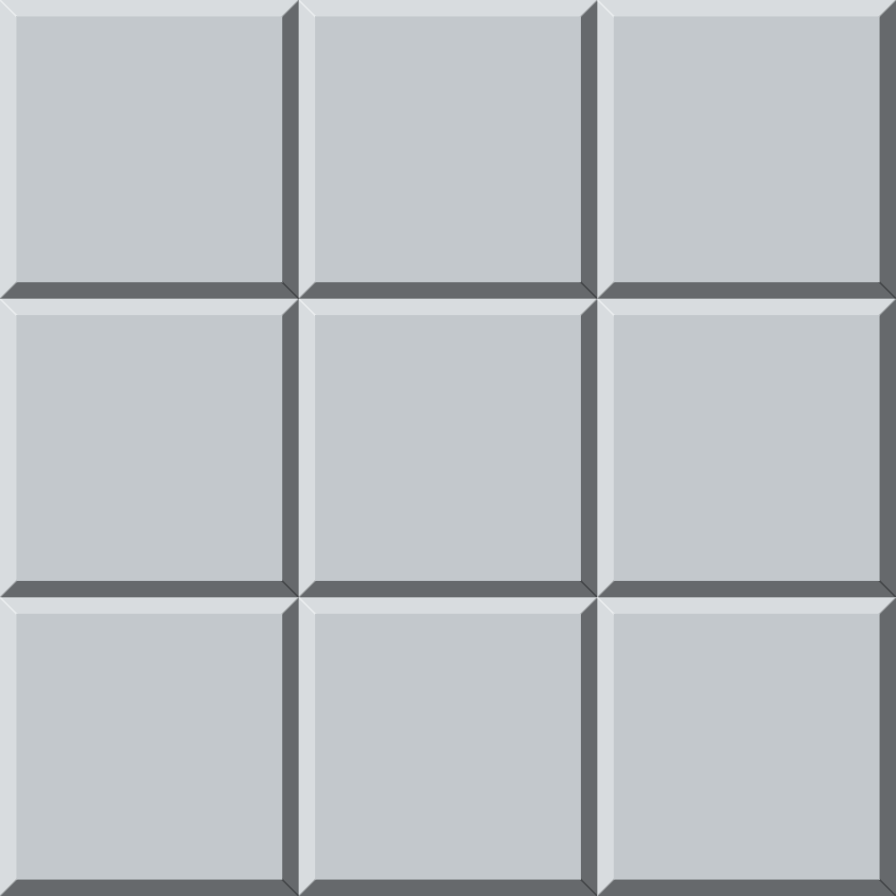
This pattern is drawn by a WebGL 1 fragment shader. Its source:

```glsl
precision highp float;

uniform vec2 u_resolution;

#define TILES 3.0
#define BEVEL 0.055
#define MITRE_SOFTNESS 0.007
#define RIDGE_WIDTH 0.008
#define FACE_COLOR vec3(0.765, 0.784, 0.800)
#define LIT_COLOR vec3(0.847, 0.863, 0.873)
#define SHADE_COLOR vec3(0.400, 0.413, 0.422)
#define RIDGE_COLOR vec3(0.915, 0.925, 0.932)
#define CREASE_COLOR vec3(0.270, 0.280, 0.290)

// Soft line along the diagonal where two bevel sides meet
float diagonalLine(float sideA, float sideB, float width) {
  return 1.0 - smoothstep(0.0, width, abs(sideA - sideB));
}

vec3 bevelledTile(vec2 p, float pixel) {
  vec2 far = 1.0 - p;
  float litDistance = min(p.x, far.y);
  float shadeDistance = min(far.x, p.y);
  float edge = min(litDistance, shadeDistance);

  // Top and left face the light; the mitres blend into the shaded sides
  float mitre = max(MITRE_SOFTNESS, pixel);
  float lit = smoothstep(-mitre, mitre, shadeDistance - litDistance);

  // Blend with the neighbouring tile inside the last pixel
  float ownCoverage = clamp(0.5 + edge / pixel, 0.0, 1.0);
  lit = mix(1.0 - lit, lit, ownCoverage);
  vec3 color = mix(SHADE_COLOR, LIT_COLOR, lit);

  // Bright ridge at top left, dark crease at bottom right
  float line = max(RIDGE_WIDTH, pixel);
  float ridge = diagonalLine(p.x, far.y, line) * step(litDistance, BEVEL);
  float crease = diagonalLine(far.x, p.y, line) * step(shadeDistance, BEVEL);
  color = mix(color, RIDGE_COLOR, ridge * ownCoverage);
  color = mix(color, CREASE_COLOR, crease * ownCoverage);

  // Flat face inside the bevel
  float face = clamp(0.5 + (edge - BEVEL) / pixel, 0.0, 1.0);
  return mix(color, FACE_COLOR, face);
}

void main() {
  vec2 uv = gl_FragCoord.xy / u_resolution;
  float pixel = TILES / min(u_resolution.x, u_resolution.y);
  gl_FragColor = vec4(bevelledTile(fract(uv * TILES), pixel), 1.0);
}
```
